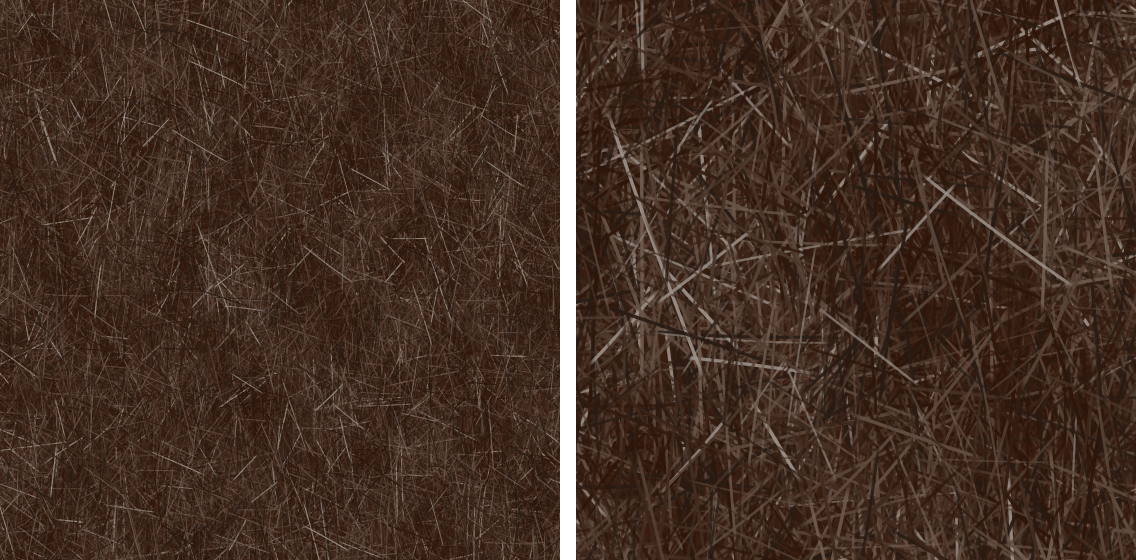
Left, the full canvas; right, a detail of the centre.
Reproduce this texture procedurally as a WebGL 2 fragment shader.

```glsl
#version 300 es
precision highp float;

uniform vec2 u_resolution;
out vec4 fragColor;

vec4 hash4(vec3 p) {
    vec4 q = fract(p.xyzx * vec4(0.1031, 0.1030, 0.0973, 0.1099));
    q += dot(q, q.wzxy + 33.33);
    return fract((q.xxyz + q.yzzw) * q.zywx);
}

// Layered, warped sines: soft irregular clumps, roughly -1 to 1
float clumps(vec2 p) {
    float broad = sin(p.x * 29.0 + 2.0 * sin(p.y * 13.0 + 1.0));
    float cross = sin(p.y * 21.0 + 2.2 * sin(p.x * 17.0 + 4.0));
    float fine = sin(p.x * 53.0 - p.y * 37.0 + 2.0 * sin(p.y * 31.0 + p.x * 11.0));
    return 0.4 * (broad + cross + 0.7 * fine);
}

mat2 rotation(float angle) {
    float c = cos(angle), s = sin(angle);
    return mat2(c, s, -s, c);
}

// Strand pigment from dark rust to ashen, with some soot and a few pale hairs
vec3 strandColor(float tone, float kind) {
    vec3 color = mix(vec3(0.175, 0.08, 0.035), vec3(0.45, 0.375, 0.325), tone);
    color = mix(color, vec3(0.15, 0.105, 0.075), step(kind, 0.14));
    return mix(color, vec3(0.61, 0.57, 0.54), step(0.965, kind));
}

void main() {
    vec2 p = gl_FragCoord.xy / u_resolution.y;
    float pixel = 1.0 / u_resolution.y;
    vec3 color = vec3(0.225, 0.115, 0.06);

    // Each layer is a turned grid of long cells, every cell holding two strands
    for (int layer = 0; layer < 64; layer++) {
        float id = float(layer);
        vec4 layerRand = hash4(vec3(id, 7.0, 19.0));
        float turn = id * 2.39996;
        mat2 frame = rotation(turn + 0.28 * sin(2.0 * turn));
        vec2 size = vec2(mix(0.08, 0.21, layerRand.x), 0.025);

        vec2 q = frame * p + layerRand.yz * 3.0;
        float row = floor(q.y / size.y);
        float slide = hash4(vec3(row, id, 3.0)).x * size.x;
        float column = floor((q.x + slide) / size.x);
        vec2 local = vec2((q.x + slide) / size.x - column, q.y / size.y - row - 0.5);

        // Position of the cell centre on the canvas
        vec2 middle = vec2((column + 0.5) * size.x - slide, (row + 0.5) * size.y);
        vec2 center = (middle - layerRand.yz * 3.0) * frame;
        float patchTone = clumps(center);
        float density = 0.66 + 0.3 * clumps(center * 0.8 + layerRand.zw * 9.0);

        for (int k = 0; k < 2; k++) {
            vec4 shape = hash4(vec3(column, row, id * 2.0 + float(k) + 50.0));
            vec4 look = hash4(vec3(row, column, id * 2.0 + float(k) + 250.0));

            // Slightly bowed line between two random ends
            float path = mix(shape.x, shape.y, local.x) * 0.76 - 0.38;
            path += (shape.z - 0.5) * 0.7 * local.x * (1.0 - local.x);
            float d = abs(local.y - path) * size.y;
            float halfWidth = mix(0.0005, 0.00105, shape.w);
            float cover = clamp((halfWidth - d) / pixel + 0.5, 0.0, 1.0);
            cover *= min(1.0, 2.0 * halfWidth / pixel);

            // Trimmed, tapering ends
            float start = 0.35 * look.w;
            float end = 1.0 - 0.35 * shape.z;
            cover *= smoothstep(start, start + 0.08, local.x);
            cover *= 1.0 - smoothstep(end - 0.08, end, local.x);
            cover *= step(look.z, density) * mix(0.5, 0.95, shape.w);

            float tone = clamp(look.x * look.x + 0.2 * patchTone, 0.0, 1.0);
            color = mix(color, strandColor(tone, look.y), cover);
        }
    }

    fragColor = vec4(color, 1.0);
}
```
